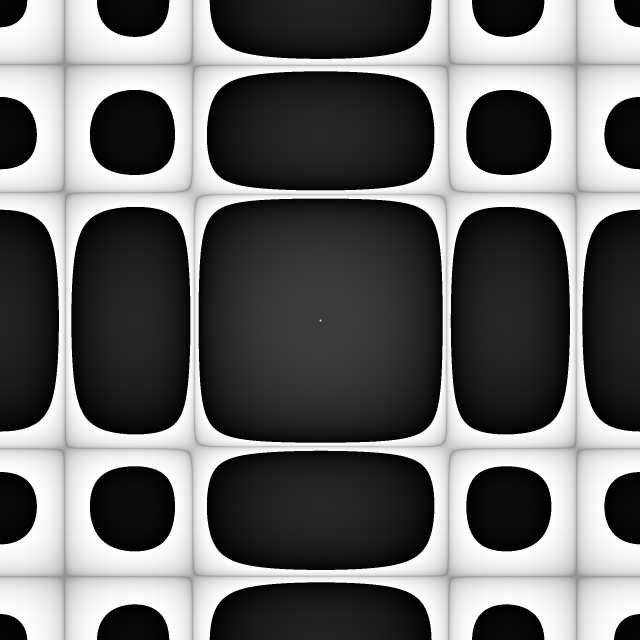
Give the GLSL for this pattern, as a WebGL 1 fragment shader.

```glsl
precision highp float;

uniform vec2 u_resolution;

const float TAU = 6.2831853;
const float CELLS = 5.0;               // cell widths across the canvas
const vec2 CENTER = vec2(0.501, 0.499);
const float PEAK = 0.235;              // tone at the center
const float LOG_GAIN = 0.072;          // tone change per e-fold of amplitude
const float MIN_AMPLITUDE = 0.0001;    // keeps the wall lines grey
const float BEND = 0.41;               // strength of the rounding at crossings
const float BEND_FALLOFF = 2.2;
const float BEND_OFFSET = 0.007;
const float DOT_HALF = 0.0013;
const float DOT_TONE = 0.96;
const int SAMPLES = 3;                 // antialiasing grid per axis

// Five-term Dirichlet kernel: one wide lobe, then narrow side lobes
float lobes(float x) {
  float a = TAU * x / CELLS;
  return (1.0 + 2.0 * cos(a) + 2.0 * cos(2.0 * a)) / CELLS;
}

// Small offset that parts the walls where they cross
float bend(float x) {
  return BEND * exp(-BEND_FALLOFF * x * x) - BEND_OFFSET;
}

// Log amplitude, wrapped from black back to white below zero
float spectrumTone(vec2 p) {
  float amplitude = abs(lobes(p.x) * lobes(p.y) - bend(p.x) * bend(p.y));
  float atCenter = 1.0 - bend(0.0) * bend(0.0);
  float level = log(max(amplitude, MIN_AMPLITUDE) / atCenter);
  return fract(PEAK + LOG_GAIN * level);
}

float toneAt(vec2 uv) {
  vec2 offset = uv - CENTER;
  float tone = spectrumTone(offset * CELLS);

  // Bright dot at the center
  float dotMask = step(max(abs(offset.x), abs(offset.y)), DOT_HALF);
  return mix(tone, DOT_TONE, dotMask);
}

void main() {
  // Average a small grid of samples to smooth the wrapped edges
  float sum = 0.0;
  for (int j = 0; j < SAMPLES; j++) {
    for (int i = 0; i < SAMPLES; i++) {
      vec2 shift = (vec2(float(i), float(j)) + 0.5) / float(SAMPLES) - 0.5;
      sum += toneAt((gl_FragCoord.xy + shift) / u_resolution);
    }
  }
  gl_FragColor = vec4(vec3(sum / float(SAMPLES * SAMPLES)), 1.0);
}
```
